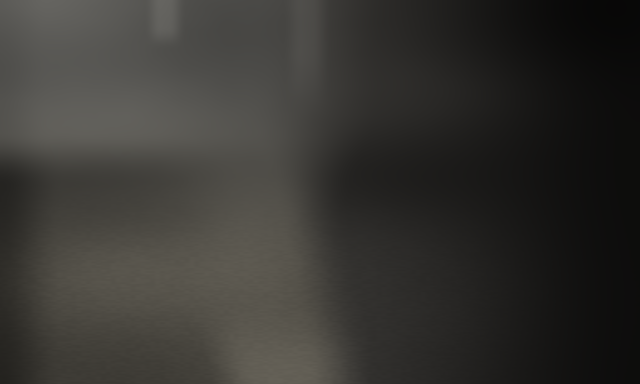
This background is drawn by a WebGL 2 fragment shader. Its source:

```glsl
#version 300 es
precision highp float;
// Dim blurred room: soft lit wall and floor on the left, deep shadow on the right.
uniform vec2 u_resolution;
out vec4 outColor;

const vec3 WALL_TINT = vec3(1.01, 1.0, 0.96);
const vec3 FLOOR_TINT = vec3(1.04, 1.0, 0.90);
const vec3 SHADE_TINT = vec3(1.03, 1.0, 0.95);
const float HORIZON = 0.585;
const float WALL_LEVEL = 0.305;
const float FLOOR_LEVEL = 0.225;
const float GRAIN = 0.018;
const float MOTTLE = 0.012;

float hash(vec2 p) {
  vec3 q = fract(p.xyx * 0.1031);
  q += dot(q, q.yzx + 33.33);
  return fract((q.x + q.y) * q.z);
}

float noise(vec2 p) {
  vec2 cell = floor(p);
  vec2 f = fract(p);
  f = f * f * (3.0 - 2.0 * f);
  float low = mix(hash(cell), hash(cell + vec2(1, 0)), f.x);
  float high = mix(hash(cell + vec2(0, 1)), hash(cell + vec2(1, 1)), f.x);
  return mix(low, high, f.y);
}

float fbm(vec2 p) {
  float sum = 0.0;
  float weight = 0.5;
  for (int i = 0; i < 4; i++) {
    sum += weight * noise(p);
    p = p * 2.03 + 17.0;
    weight *= 0.5;
  }
  return sum;
}

// Soft elliptical glow, equal to 1 at its centre
float glow(vec2 p, vec2 centre, vec2 radius) {
  vec2 d = (p - centre) / radius;
  return exp(-dot(d, d));
}

// Vertical light bar with blurred sides and foot
float streak(vec2 p, float x, float halfWidth, float foot, float blur) {
  float side = 1.0 - smoothstep(halfWidth * 0.3, halfWidth * 1.5, abs(p.x - x));
  return side * smoothstep(foot - blur, foot + blur, p.y);
}

float wallLight(vec2 p) {
  float light = WALL_LEVEL;
  light += 0.07 * glow(p, vec2(0.15, 0.68), vec2(0.24, 0.13));
  light += 0.09 * glow(p, vec2(0.06, 1.03), vec2(0.17, 0.17));
  light -= 0.03 * glow(p, vec2(0.36, 0.90), vec2(0.11, 0.16));
  light -= 0.03 * (1.0 - smoothstep(0.0, 0.08, p.x));
  return light;
}

float floorLight(vec2 p) {
  float light = FLOOR_LEVEL;
  light += 0.10 * glow(p, vec2(0.18, 0.28), vec2(0.19, 0.15));
  light += 0.10 * glow(p, vec2(0.41 + 0.05 * (0.5 - p.y), 0.35), vec2(0.14, 0.38));
  // Bright wedge spreading along the lower edge
  float wedge = smoothstep(0.32, 0.40, p.x + 0.16 * p.y);
  light += 0.10 * wedge * (1.0 - smoothstep(0.0, 0.24, p.y));
  light -= 0.09 * (1.0 - smoothstep(0.0, 0.10, p.x));
  return light;
}

float shadowLight(vec2 p) {
  float light = mix(0.20, 0.05, smoothstep(0.46, 1.0, p.x));
  light -= 0.055 * glow(p, vec2(0.56, 0.54), vec2(0.20, 0.13));
  light -= 0.03 * glow(p, vec2(0.85, 0.98), vec2(0.22, 0.18));
  light += 0.02 * glow(p, vec2(0.70, 0.76), vec2(0.16, 0.10));
  light += 0.015 * glow(p, vec2(0.72, 0.22), vec2(0.18, 0.20));
  return light;
}

void main() {
  vec2 p = gl_FragCoord.xy / u_resolution;

  // Lit side: wall fading into floor
  float wall = smoothstep(HORIZON - 0.07, HORIZON + 0.07, p.y);
  float lit = mix(floorLight(p), wallLight(p), wall);
  vec3 litTint = mix(FLOOR_TINT, WALL_TINT, smoothstep(0.25, 0.85, p.y));

  // Shadow boundary leans right toward the bottom and softens upward
  float edge = 0.49 + 0.045 * (1.0 - smoothstep(0.0, 0.5, p.y));
  float softness = mix(0.055, 0.11, smoothstep(0.45, 0.75, p.y));
  float shade = smoothstep(edge - softness, edge + softness, p.x);
  float light = mix(lit, shadowLight(p), shade);
  vec3 tint = mix(litTint, SHADE_TINT, shade);

  // Window reflections
  light += 0.07 * streak(p, 0.258, 0.022, 0.90, 0.03);
  light += 0.045 * streak(p, 0.480, 0.026, 0.78, 0.10);

  // Cloudy mottling and fine horizontal grain on the floor
  float texture1 = (fbm(p * vec2(14.0, 12.0)) - 0.47) * MOTTLE;
  float fibre = (noise(p * vec2(130.0, 240.0)) - 0.5) * GRAIN;
  float grainMask = 1.0 - smoothstep(0.25, 0.60, p.y);
  light += (texture1 + fibre * grainMask) * smoothstep(0.03, 0.30, light);

  outColor = vec4(clamp(light * tint, 0.0, 1.0), 1.0);
}
```
